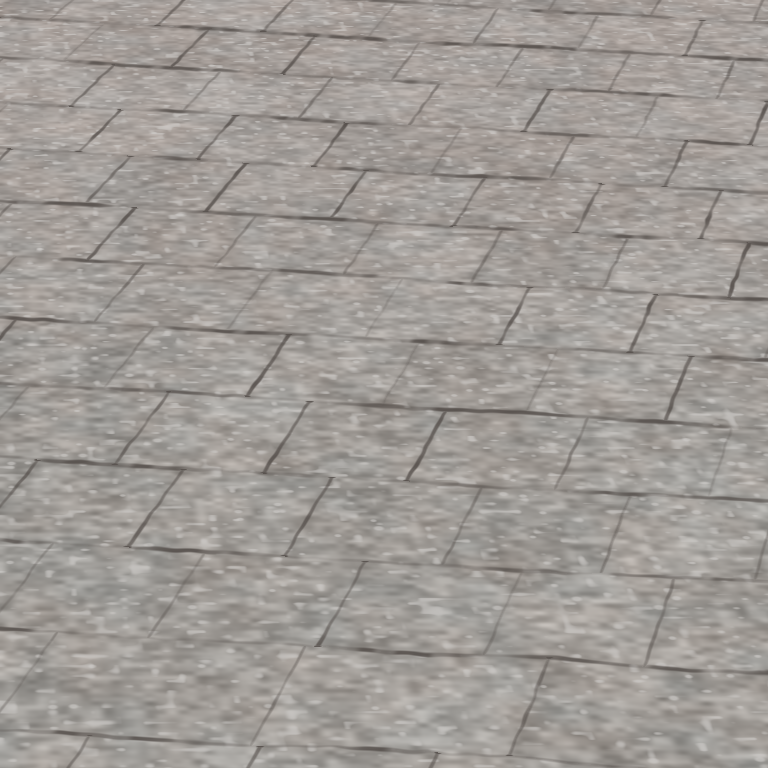
Give the GLSL for this texture, as a three.js fragment shader.

```glsl
// Weathered grey concrete pavers receding in perspective, laid in staggered rows.
// Canvas points are projected to ground units (one paver = 1 x 1); joints come from
// distances to the nearest row and column edges, and the speckle from hashed noise.
varying vec2 vUv;

const float ROW_TILT = 0.057;       // fall of the rows toward the right
const float HORIZON = 1.398;        // height of the horizon above the top edge
const float VANISH_X = 1.595;       // where the slanted joints converge
const float ROW_SCALE = 39.53;
const float ROW_START = 16.83;
const float PAVER_WIDTH = 0.0965;
const float WIDE_PAVER = 1.5;       // relative width of pavers in row 0
const float JOINT_HALF = 0.0005;
const float JOINT_SOFT = 0.0030;
const float GRAIN = 0.125;
const vec3 STONE = vec3(0.630, 0.616, 0.598);
const vec3 STONE_FAR = vec3(0.650, 0.624, 0.607);
const vec3 JOINT = vec3(0.32, 0.295, 0.28);
const vec3 FLECK = vec3(0.81, 0.80, 0.79);

float hash(vec2 p) {
  vec3 q = fract(p.xyx * 0.1031);
  q += dot(q, q.yzx + 33.33);
  return fract((q.x + q.y) * q.z);
}

float noise(vec2 p) {
  vec2 i = floor(p), f = fract(p);
  f = f * f * (3.0 - 2.0 * f);
  return mix(mix(hash(i), hash(i + vec2(1.0, 0.0)), f.x),
             mix(hash(i + vec2(0.0, 1.0)), hash(i + vec2(1.0, 1.0)), f.x), f.y);
}

// Sideways shift of a row: half a paver on alternate rows plus a slow drift
float rowShift(float r) {
  return 0.5 * mod(r, 2.0) + 0.38 * smoothstep(2.0, 10.5, r) - 0.03;
}

float jointLine(float dist, float halfWidth) {
  return 1.0 - smoothstep(halfWidth, halfWidth + JOINT_SOFT, dist);
}

// Scattered pale pebbles, one candidate per grid cell
float pebbles(vec2 p) {
  vec2 cell = floor(p);
  float h = hash(cell + 71.0);
  vec2 center = 0.35 + 0.3 * vec2(hash(cell + 13.0), hash(cell + 29.0));
  float radius = 0.12 + 0.16 * hash(cell + 47.0);
  float dist = length(fract(p) - center);
  return step(0.96, h) * (1.0 - smoothstep(radius * 0.5, radius + 0.1, dist));
}

void main() {
  // Perspective: canvas to ground
  vec2 p = vec2(vUv.x, 1.0 - vUv.y);
  float depth = p.y - ROW_TILT * p.x + HORIZON;
  float unitX = PAVER_WIDTH * depth;
  float unitY = depth * depth / ROW_SCALE;
  float u = (p.x - VANISH_X) / unitX;
  float row = ROW_SCALE / depth - ROW_START;

  // Grain coordinates stay level while shrinking with distance
  float levelDepth = p.y + HORIZON;
  vec2 ground = vec2(p.x / (PAVER_WIDTH * levelDepth), ROW_SCALE / levelDepth);

  // Slightly crooked edges
  row += 0.05 * (noise(vec2(u * 1.2, row * 2.0)) - 0.5);
  row += 0.025 * (noise(ground * 9.0) - 0.5);
  u += 0.016 * (noise(ground * 8.0 + 40.0) - 0.5);

  // Nearest row and column joints
  float r = floor(row);
  float line = floor(row + 0.5);
  float wide = 1.0 - step(0.5, abs(r));
  float span = mix(1.0, WIDE_PAVER, wide);
  float v = u / span - mix(rowShift(r), 0.27, wide);
  float column = floor(v + 0.5);
  float side = v - column - 0.04 * (hash(vec2(column, r) + 5.0) - 0.5);
  float stoneId = column - step(side, 0.0);
  float rowDist = abs(row - line) * unitY;
  float colDist = abs(side) * span * unitX * 0.87;

  // Uneven joint wear: short open stretches between filled ones
  float rowWear = smoothstep(0.2, 0.9, noise(vec2(u * 2.7, line * 7.0)));
  float rowBreak = smoothstep(0.1, 0.7, noise(vec2(u * 9.0, line * 5.0 + 30.0)));
  float rowStrength = mix(0.25, 0.85, rowWear) * mix(0.45, 1.0, rowBreak);
  float colWear = hash(vec2(column, r) + 17.0);
  float colPatch = noise(vec2(column * 5.0, row * 5.0));
  float colStrength = mix(0.22, 0.95, colWear) * mix(0.5, 1.0, colPatch);
  float rowJoint = jointLine(rowDist, JOINT_HALF * depth * rowWear);
  float colJoint = jointLine(colDist, JOINT_HALF * depth * 1.5 * colWear * colPatch);
  float joint = max(rowJoint * rowStrength, colJoint * colStrength);
  float corner = jointLine(length(vec2(rowDist * 1.4, colDist * 0.7)), 0.0015);
  joint = max(joint, corner * 0.85 * step(0.5, colWear));

  // Stone tone, mottling and streaked grain
  float near = smoothstep(0.0, 0.7, p.y);
  vec3 color = mix(STONE_FAR, STONE, near);
  float tone = 0.035 * (hash(vec2(stoneId, r) + 31.0) - 0.5);
  tone += 0.05 * (noise(ground * 2.5) - 0.5);
  float grain = noise(ground * vec2(9.0, 15.0)) - 0.5;
  grain += 0.85 * (noise(ground * vec2(16.0, 24.0) + 60.0) - 0.5);
  color += tone + GRAIN * grain * mix(0.8, 1.1, near);
  float tint = noise(ground * 4.0 + 90.0) - 0.5;
  color += tint * vec3(0.018, -0.004, -0.014);

  // Pale aggregate and dusty edges
  float fleck = smoothstep(0.70, 1.0, noise(ground * vec2(13.0, 20.0) + 120.0));
  color = mix(color, FLECK, 0.65 * fleck);
  color = mix(color, FLECK, 0.6 * pebbles(ground * vec2(8.0, 10.0)));
  float edge = 1.0 - smoothstep(0.0, 0.010, min(rowDist, colDist));
  color -= 0.025 * edge * (0.3 + rowWear);

  color = mix(color, JOINT, joint);
  gl_FragColor = vec4(clamp(color, 0.0, 1.0), 1.0);
}
```
